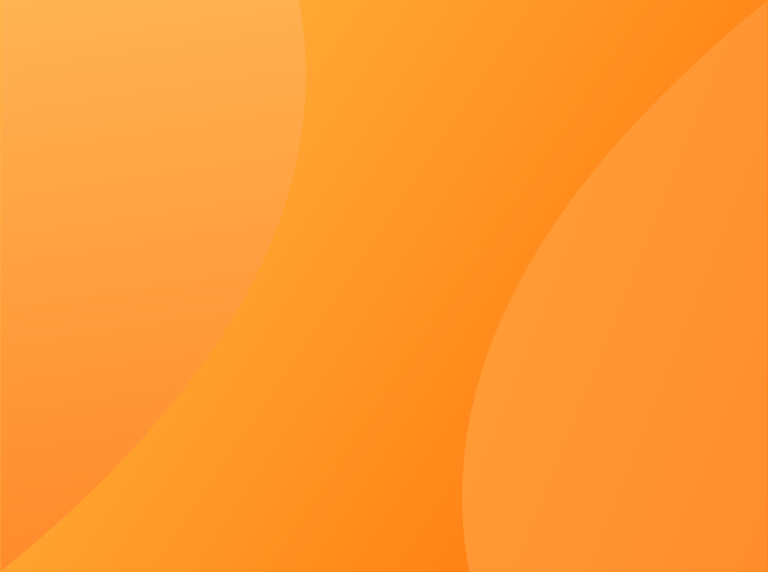
Give the GLSL for this background, as a Shadertoy shader.

```glsl
// Two large curved panels over a diagonal orange gradient.
// Both panels share one parabolic edge; the right one is the left one
// turned half a circle about the canvas centre.

// Parabolic edge: x = height * (RISE - BEND * height)
const float EDGE_RISE = 0.917;
const float EDGE_BEND = 0.528;
const float SIDE_INSET = 0.0009;

// Gradient directions, with y measured downward from the top
const vec2 BACK_DIR  = vec2(1.0, 0.50);
const vec2 LEFT_DIR  = vec2(0.20, 1.0);
const vec2 RIGHT_DIR = vec2(1.0, 0.30);

// Start and end of each gradient along its direction
const vec2 BACK_SPAN  = vec2(0.43, 1.07);
const vec2 LEFT_SPAN  = vec2(0.0, 1.0);
const vec2 RIGHT_SPAN = vec2(0.865, 1.30);

const vec3 BACK_LIGHT  = vec3(1.0, 0.652, 0.196);
const vec3 BACK_DEEP   = vec3(1.0, 0.520, 0.090);
const vec3 LEFT_LIGHT  = vec3(1.0, 0.703, 0.325);
const vec3 LEFT_DEEP   = vec3(1.0, 0.545, 0.170);
const vec3 RIGHT_LIGHT = vec3(1.0, 0.602, 0.206);
const vec3 RIGHT_DEEP  = vec3(1.0, 0.550, 0.170);

// Unclamped position along a gradient: 0 at its start, 1 at its end
float gradientAt(vec2 uv, vec2 dir, vec2 span) {
    float along = dot(vec2(uv.x, 1.0 - uv.y), dir);
    return (along - span.x) / (span.y - span.x);
}

// Antialiased coverage of the panel on the left of the parabola
float panelMask(vec2 uv, vec2 pixel) {
    float gap = uv.y * (EDGE_RISE - EDGE_BEND * uv.y) - uv.x;
    float slope = EDGE_RISE - 2.0 * EDGE_BEND * uv.y;
    float width = length(vec2(1.0, slope) * pixel);
    float curve = clamp(0.5 + gap / width, 0.0, 1.0);
    float side = clamp(0.5 + (uv.x - SIDE_INSET) / pixel.x, 0.0, 1.0);
    return curve * side;
}

void mainImage(out vec4 fragColor, in vec2 fragCoord) {
    vec2 pixel = 1.0 / iResolution.xy;
    vec2 uv = fragCoord * pixel;

    // Background
    float backT = clamp(gradientAt(uv, BACK_DIR, BACK_SPAN), -0.4, 1.1);
    vec3 color = mix(BACK_LIGHT, BACK_DEEP, backT);

    // Left panel
    float leftT = clamp(gradientAt(uv, LEFT_DIR, LEFT_SPAN), 0.0, 1.0);
    color = mix(color, mix(LEFT_LIGHT, LEFT_DEEP, leftT), panelMask(uv, pixel));

    // Right panel
    float rightT = clamp(gradientAt(uv, RIGHT_DIR, RIGHT_SPAN), 0.0, 1.0);
    color = mix(color, mix(RIGHT_LIGHT, RIGHT_DEEP, rightT), panelMask(1.0 - uv, pixel));

    fragColor = vec4(color, 1.0);
}
```
